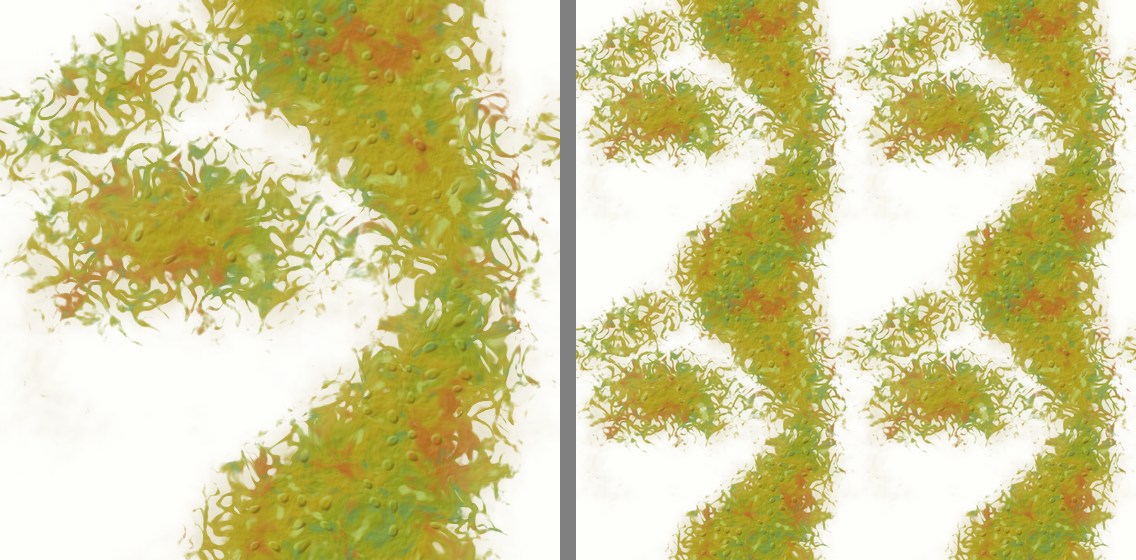
Left, the tile; right, the same tile 2 across and 2 down.
A Shadertoy shader for this texture:

```glsl
// Tiling moss and lichen: olive and rust mats fraying into thin veins on white.

const vec3 PAPER = vec3(0.995, 0.995, 0.985);
const vec3 OLIVE = vec3(0.57, 0.61, 0.11);
const vec3 GOLD  = vec3(0.69, 0.62, 0.11);
const vec3 RUST  = vec3(0.71, 0.41, 0.13);
const vec3 JADE  = vec3(0.43, 0.59, 0.30);
const vec3 LIME  = vec3(0.76, 0.86, 0.50);
const vec3 HAZE  = vec3(0.76, 0.70, 0.48);
const vec3 BARK  = vec3(0.38, 0.28, 0.07);

const float FRINGE = 0.10;       // width of the frayed border
const float MASS_NOISE = 0.65;   // irregularity of the mats
const float VEIN_FREQ = 19.0;
const float GRAIN_FREQ = 42.0;
const float CUP_FREQ = 25.0;     // small cup-shaped growths
const float CUP_SHARE = 0.45;
const vec2 LIGHT = vec2(-0.6, 0.8);
const float TAU = 6.28318;

vec2 hash2(vec2 p) {
    vec3 h = fract(p.xyx * vec3(0.1031, 0.1030, 0.0973));
    h += dot(h, h.yzx + 33.33);
    return fract((h.xx + h.yz) * h.zy);
}

float corner(vec2 cell, vec2 f, vec2 o, float freq, float seed) {
    vec2 g = hash2(mod(cell + o, freq) + seed * 37.0) * 2.0 - 1.0;
    return dot(g, f - o);
}

// Gradient noise that wraps after one canvas; freq is a whole number.
float noise(vec2 uv, float freq, float seed) {
    vec2 p = uv * freq, c = floor(p), f = p - c;
    vec2 u = f * f * f * (f * (f * 6.0 - 15.0) + 10.0);
    float low = mix(corner(c, f, vec2(0, 0), freq, seed),
                    corner(c, f, vec2(1, 0), freq, seed), u.x);
    float high = mix(corner(c, f, vec2(0, 1), freq, seed),
                     corner(c, f, vec2(1, 1), freq, seed), u.x);
    return 1.6 * mix(low, high, u.y);
}

float fbm(vec2 uv, float freq, int octaves, float seed) {
    float sum = 0.0, amp = 0.65;
    for (int i = 0; i < octaves; i++) {
        sum += amp * noise(uv, freq, seed + float(i));
        freq *= 2.0;
        amp *= 0.55;
    }
    return sum;
}

vec2 wrapDelta(vec2 d) { return fract(d + 0.5) - 0.5; }

// Approximate inward distance of a tilted, wrapped ellipse.
float patchDepth(vec2 uv, vec2 centre, vec2 radii, float angle) {
    vec2 d = wrapDelta(uv - centre);
    float c = cos(angle), s = sin(angle);
    d = vec2(c * d.x + s * d.y, c * d.y - s * d.x);
    return (1.0 - length(d / radii)) * min(radii.x, radii.y);
}

// Depth inside the mats, in fringe widths: a winding band and two side patches.
float mossMass(vec2 uv) {
    float sway = cos(TAU * uv.y);
    float across = wrapDelta(vec2(uv.x - 0.71 + 0.11 * sway, 0.0)).x;
    float depth = 0.18 + 0.07 * sway - abs(across);
    depth = max(depth, patchDepth(uv, vec2(0.34, 0.58), vec2(0.24, 0.14), 0.1));
    depth = max(depth, patchDepth(uv, vec2(0.23, 0.85), vec2(0.20, 0.07), 0.43));
    return max(depth, -0.1) / FRINGE + MASS_NOISE * fbm(uv, 5.0, 4, 1.0);
}

// Lit rim of scattered cups: positive on the bright side, negative in shadow.
float cupRims(vec2 uv) {
    vec2 p = uv * CUP_FREQ, c = mod(floor(p), CUP_FREQ);
    vec2 place = hash2(c + 611.0), kind = hash2(c + 823.0);
    vec2 d = fract(p) - mix(vec2(0.36), vec2(0.64), place);
    float radius = mix(0.13, 0.23, kind.y);
    float rim = 1.0 - smoothstep(0.02, 0.11, abs(length(d) - radius));
    return step(kind.x, CUP_SHARE) * rim * dot(d, LIGHT) / radius;
}

void mainImage(out vec4 fragColor, in vec2 fragCoord) {
    vec2 uv = fragCoord / iResolution.xy;
    vec2 bend = vec2(noise(uv, 14.0, 11.0), noise(uv, 14.0, 12.0));
    vec2 warped = uv + 0.018 * bend;
    float mass = mossMass(uv + 0.012 * bend);

    // Branching veins and fine grain decide where the fringe breaks up.
    float thick = 1.0 - smoothstep(0.02, 0.30, abs(noise(warped, VEIN_FREQ, 21.0)));
    float thin = 1.0 - smoothstep(0.02, 0.34, abs(noise(warped, VEIN_FREQ * 2.0, 22.0)));
    float vein = max(thick, 0.8 * thin);
    float grain = fbm(warped, GRAIN_FREQ, 3, 31.0);
    float relief = grain - fbm(warped + 0.004 * LIGHT, GRAIN_FREQ, 3, 31.0);
    float cover = smoothstep(0.0, 0.5, mass + 0.9 * vein - 0.38 + 0.65 * grain);

    // Pigment patches, from broad tints to small flecks.
    float tint = fbm(uv, 6.0, 3, 41.0);
    float rusty = fbm(warped, 7.0, 4, 51.0);
    float fleck = fbm(warped, 30.0, 2, 61.0);
    vec3 moss = mix(OLIVE, GOLD, smoothstep(-0.3, 0.25, tint + 0.4 * grain));
    moss = mix(moss, RUST, 0.85 * smoothstep(0.06, 0.50, rusty + 0.35 * grain));
    moss = mix(moss, JADE, 0.7 * smoothstep(0.15, 0.5, fleck - 0.5 * tint));
    moss = mix(moss, LIME, 0.6 * smoothstep(0.22, 0.55, -fleck - 0.3 * rusty));

    // Raised grain and cups catch the light.
    float shade = 0.45 * relief + 0.5 * cupRims(warped) * smoothstep(0.3, 0.9, mass);
    moss = mix(moss, BARK, clamp(-shade, 0.0, 0.6));
    moss = mix(moss, LIME, clamp(shade, 0.0, 0.55));

    float mist = 0.36 * smoothstep(-0.9, 0.5, mass + 0.5 * tint + 0.2 * grain);
    vec3 color = mix(PAPER, HAZE, mist);
    color = mix(color, moss, cover * mix(0.82, 0.97, smoothstep(0.2, 1.1, mass)));
    fragColor = vec4(color, 1.0);
}
```
